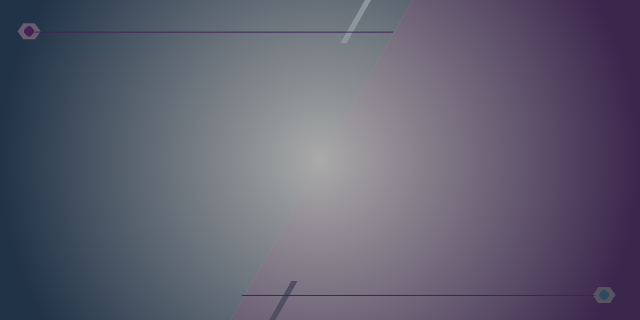
Reproduce this background procedurally as a WebGL 2 fragment shader.

```glsl
#version 300 es
precision highp float;

uniform vec2 u_resolution;
out vec4 outColor;

// Lengths are in canvas heights: x spans 0..2, y spans 0..1.
const vec3 GLOW = vec3(0.665, 0.665, 0.66);
const vec3 NAVY = vec3(0.13, 0.20, 0.28);
const vec3 PLUM = vec3(0.23, 0.15, 0.30);
const vec3 LINE_PLUM = vec3(0.24, 0.13, 0.32);
const vec3 GEM_PLUM = vec3(0.27, 0.13, 0.33);
const vec3 GEM_TEAL = vec3(0.18, 0.29, 0.37);
const vec3 RIM_MAUVE = vec3(0.41, 0.36, 0.44);
const vec3 RIM_GREY = vec3(0.35, 0.32, 0.39);
const vec3 SLASH_LIGHT = vec3(0.55, 0.58, 0.61);
const vec3 SLASH_DARK = vec3(0.31, 0.31, 0.38);

const vec2 GLOW_CENTER = vec2(1.0, 0.5);
const float GLOW_RADIUS = 1.0;
const float EDGE_MID = 1.005;
const float EDGE_SLOPE = 0.568;
const float SEAM_WIDTH = 0.0012;
const float SEAM_STRENGTH = 0.12;
const float LINE_HALF = 0.0015;
const float SLASH_HALF = 0.0095;
const vec2 GEM_TOP = vec2(0.091, 0.902);
const vec2 GEM_BOTTOM = vec2(1.888, 0.078);
const vec2 RIM_SIZE = vec2(0.036, 0.025);
const float GEM_SIZE = 0.020;

// Antialiased coverage of a signed distance.
float cover(float dist, float pixel) {
    return 1.0 - smoothstep(-0.5 * pixel, 0.5 * pixel, dist);
}

float boxDistance(vec2 p, vec2 halfSize) {
    vec2 q = abs(p) - halfSize;
    return max(q.x, q.y);
}

float hexDistance(vec2 p) {
    p = abs(p);
    return max(p.y - RIM_SIZE.y, (p.x + 0.72 * p.y - RIM_SIZE.x) * 0.81);
}

float diamondDistance(vec2 p) {
    p = abs(p);
    return max((p.x + p.y - GEM_SIZE) * 0.707, max(p.x, p.y) - 0.016);
}

// Horizontal rule from x0 to x1 at height y.
float rule(vec2 p, float x0, float x1, float y, float pixel) {
    vec2 center = vec2(0.5 * (x0 + x1), y);
    return cover(boxDistance(p - center, vec2(0.5 * (x1 - x0), LINE_HALF)), pixel);
}

vec3 drawGem(vec3 color, vec2 p, vec3 rim, vec3 core, float pixel) {
    color = mix(color, rim, cover(hexDistance(p), pixel));
    return mix(color, core, cover(diamondDistance(p), pixel));
}

void main() {
    float pixel = 1.0 / u_resolution.y;
    vec2 p = gl_FragCoord.xy * pixel;
    p.x *= 2.0 * u_resolution.y / u_resolution.x;

    // Signed horizontal offset from the slanted divide.
    float offset = p.x - EDGE_MID - EDGE_SLOPE * (p.y - 0.5);
    float slant = inversesqrt(1.0 + EDGE_SLOPE * EDGE_SLOPE);

    // Two halves sharing one radial glow.
    float falloff = min(length(p - GLOW_CENTER) / GLOW_RADIUS, 1.0);
    float leftSide = cover(offset * slant, pixel);
    vec3 color = mix(GLOW, mix(PLUM, NAVY, leftSide), falloff);
    float seam = cover(abs(offset) * slant - SEAM_WIDTH, pixel);
    color = mix(color, GLOW, SEAM_STRENGTH * seam);

    // Short slashes parallel to the divide.
    float upper = max((abs(offset + 0.139) - SLASH_HALF) * slant, 0.865 - p.y);
    float lower = max((abs(offset - 0.130) - SLASH_HALF) * slant, p.y - 0.122);
    color = mix(color, SLASH_LIGHT, cover(upper, pixel));
    color = mix(color, SLASH_DARK, cover(lower, pixel));

    // Rims and cores of the end markers, then their rules.
    color = drawGem(color, p - GEM_TOP, RIM_MAUVE, GEM_PLUM, pixel);
    color = drawGem(color, p - GEM_BOTTOM, RIM_GREY, GEM_TEAL, pixel);
    color = mix(color, LINE_PLUM, rule(p, 0.11, 1.229, 0.8997, pixel));
    color = mix(color, NAVY, rule(p, 0.755, 1.86, 0.077, pixel));

    outColor = vec4(color, 1.0);
}
```
